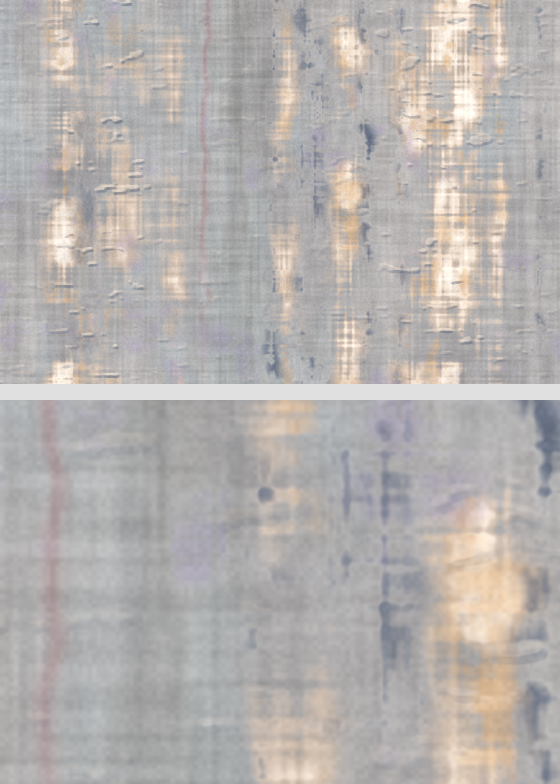
Top: the whole. Bottom: its middle third, enlarged.
Reproduce this texture procedurally as a WebGL 2 fragment shader.

```glsl
#version 300 es
precision highp float;
// A worn woven cloth: grey ground crossed by fine warp and weft threads.
// Vertical bands of frayed cream and navy pigment come from soft profiles
// broken up by layered, stretched noise; faint hues and torn slivers go on top.

uniform vec2 u_resolution;
out vec4 outColor;

const vec3 SHADE = vec3(0.61, 0.605, 0.615);
const vec3 PALE  = vec3(0.755, 0.742, 0.735);
const vec3 COOL  = vec3(0.69, 0.725, 0.745);
const vec3 PEACH = vec3(0.82, 0.75, 0.69);
const vec3 CREAM = vec3(0.95, 0.89, 0.83);
const vec3 WHITE = vec3(1.0, 0.965, 0.92);
const vec3 OCHRE = vec3(0.84, 0.66, 0.46);
const vec3 NAVY  = vec3(0.29, 0.34, 0.43);
const vec3 LILAC = vec3(0.58, 0.53, 0.69);
const vec3 ROSE  = vec3(0.67, 0.54, 0.56);
const vec3 MOSS  = vec3(0.60, 0.63, 0.56);

const float THREAD_CONTRAST = 0.10;
const float GRAIN_CONTRAST = 0.045;
const float PULSE_PERIOD = 0.45;   // vertical spacing of the bright patches
const float TAU = 6.2831853;

// Pale bands: centre, half width, strength, height of a bright patch
const vec4 PALE_BANDS[8] = vec4[8](
    vec4(0.115, 0.030, 0.95, 0.42), vec4(0.205, 0.070, 0.48, 0.38),
    vec4(0.315, 0.020, 0.48, 0.32), vec4(0.510, 0.022, 0.62, 0.30),
    vec4(0.622, 0.028, 1.05, 0.38), vec4(0.735, 0.036, 0.78, 0.31),
    vec4(0.815, 0.046, 1.10, 0.31), vec4(0.890, 0.012, 0.85, 0.40));

// Dark bands: centre, half width, strength
const vec3 DARK_BANDS[6] = vec3[6](
    vec3(0.490, 0.014, 1.0), vec3(0.555, 0.032, 0.85), vec3(0.655, 0.014, 1.0),
    vec3(0.715, 0.012, 0.6), vec3(0.965, 0.007, 0.75), vec3(0.150, 0.040, 0.45));

float hash(vec2 p) {
    vec3 q = fract(p.xyx * 0.1031);
    q += dot(q, q.yzx + 33.33);
    return fract((q.x + q.y) * q.z);
}

float noise(vec2 p) {
    vec2 i = floor(p), f = fract(p);
    f = f * f * (3.0 - 2.0 * f);
    return mix(mix(hash(i), hash(i + vec2(1, 0)), f.x),
               mix(hash(i + vec2(0, 1)), hash(i + vec2(1, 1)), f.x), f.y);
}

float fbm(vec2 p) {
    float sum = 0.0, amp = 0.53;
    for (int i = 0; i < 4; i++) {
        sum += amp * noise(p);
        p = p * 2.03 + 17.3;
        amp *= 0.5;
    }
    return sum;
}

float bell(float x, float centre, float halfWidth) {
    float d = (x - centre) / halfWidth;
    return exp(-d * d);
}

// Threads running along x, at two thicknesses
float threads(vec2 p) {
    return 0.6 * noise(p * vec2(7.0, 150.0)) + 0.4 * noise(p * vec2(20.0, 70.0) + 9.0);
}

// Short, slightly slanted torn slivers
float tear(vec2 p) {
    p.y += 0.012 * noise(p * 14.0) - 0.06 * p.x;
    return smoothstep(0.74, 0.86, 0.7 * noise(p * vec2(17.0, 62.0) + 40.0)
                                + 0.3 * noise(p * vec2(60.0, 120.0)));
}

void main() {
    vec2 uv = gl_FragCoord.xy / u_resolution;
    vec2 p = gl_FragCoord.xy / u_resolution.y;
    float fray = threads(p) + threads(p.yx + 31.0) - 1.0;
    float grain = noise(p * 250.0) - 0.5;
    float x = uv.x + 0.016 * (noise(p * vec2(6.0, 22.0)) - 0.5);

    // Grey ground with slow clouds and long vertical streaks
    float cloud = fbm(p * vec2(5.0, 4.0) + 3.0);
    float streak = fbm(p * vec2(26.0, 1.3) + 60.0);
    float tone = 0.64 + 0.9 * (cloud - 0.5) + 0.8 * (streak - 0.5);
    tone -= 0.22 * bell(uv.x, 0.44, 0.06);
    vec3 col = mix(SHADE, PALE, tone);
    float coolness = smoothstep(0.48, 0.72, fbm(p * vec2(9.0, 3.0) + 80.0));
    col = mix(col, COOL, 0.5 * coolness);
    col = mix(col, MOSS, 0.22 * bell(uv.x, 0.42, 0.05) * noise(p * vec2(12.0, 4.0)));
    col = mix(col, ROSE, 0.65 * bell(x, 0.367, 0.006) * noise(p * vec2(9.0, 5.0)));

    // Frayed pale pigment
    float band = 0.0, pulse = 0.0;
    for (int i = 0; i < 8; i++) {
        vec4 b = PALE_BANDS[i];
        float w = b.z * bell(x, b.x, b.y);
        band += w;
        pulse += w * cos(TAU * (uv.y - b.w) / PULSE_PERIOD);
    }
    float wear = fbm(p * vec2(13.0, 8.0) + 12.0) - 0.5;
    float light = band * (0.42 + 2.6 * wear + 0.9 * fray) + 0.24 * pulse;
    col = mix(col, PEACH, smoothstep(0.08, 0.45, light));
    col = mix(col, CREAM, smoothstep(0.40, 0.80, light));
    col = mix(col, WHITE, smoothstep(0.78, 1.20, light));

    // Ochre and lilac stains
    float stain = fbm(p * vec2(24.0, 12.0) + 140.0) + 0.3 * fray;
    col = mix(col, OCHRE, 0.55 * smoothstep(0.56, 0.80, stain) * min(band, 1.0));
    float bruise = fbm(p * vec2(11.0, 9.0) + 200.0) + 0.2 * fray;
    col = mix(col, LILAC, 0.35 * smoothstep(0.64, 0.85, bruise));

    // Navy flecks gathered in narrow bands
    float dark = 0.0;
    for (int i = 0; i < 6; i++)
        dark += DARK_BANDS[i].z * bell(x, DARK_BANDS[i].x, DARK_BANDS[i].y);
    float fleck = fbm(p * vec2(30.0, 18.0) + 300.0) + 0.55 * fray;
    col = mix(col, NAVY, 0.75 * min(dark, 1.0) * smoothstep(0.50, 0.86, fleck));

    // Torn slivers with a small shadow beneath
    float torn = 0.25 + bell(uv.x, 0.19, 0.08) + 0.7 * bell(uv.x, 0.80, 0.12);
    col = mix(col, NAVY, 0.40 * min(torn, 1.0) * tear(p + vec2(-0.004, 0.007)));
    col = mix(col, CREAM, 0.65 * min(torn, 1.0) * tear(p));

    col += THREAD_CONTRAST * fray + GRAIN_CONTRAST * grain;
    outColor = vec4(clamp(col, 0.0, 1.0), 1.0);
}
```
